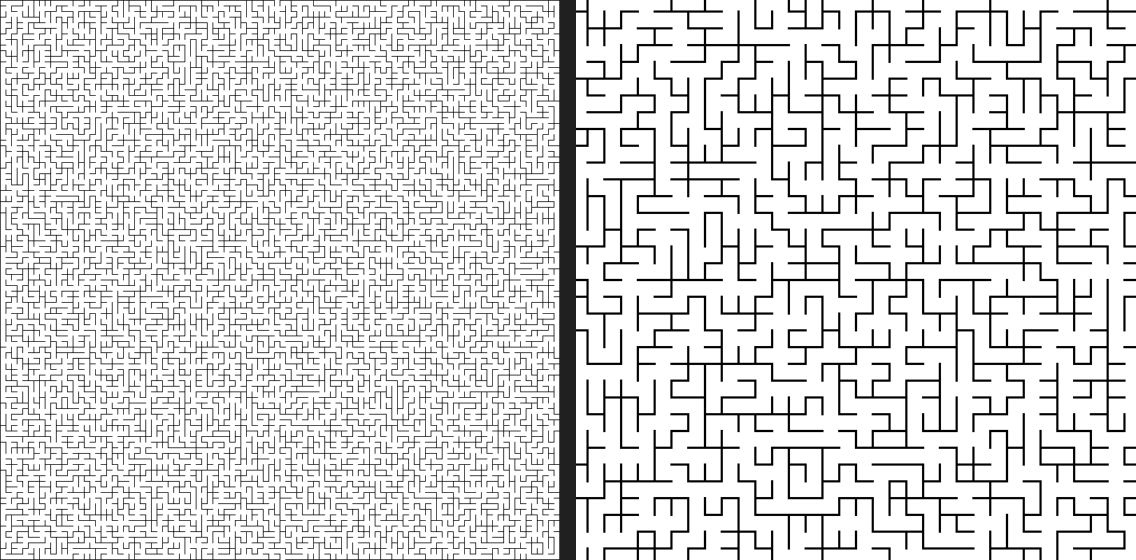
Left, the full canvas; right, a detail of the centre.
Give the GLSL for this pattern, as a three.js fragment shader.

```glsl
// A dense square maze of thin black walls on white, framed, with one gap at top and bottom.
// Every grid post sends out one wall in a hashed direction. Posts choose in three
// ranks, the later ones avoiding doubled walls and small closed rooms.

#define CELLS 100.0       // maze cells per side
#define LINE 0.0013       // wall thickness, in canvas widths
#define SOFTNESS 1.1      // edge filter width, relative to one sample
#define SEED 17.0
#define WALL_COLOR vec3(0.0)
#define PAPER_COLOR vec3(1.0)

varying vec2 vUv;

float hash(vec2 p) {
  vec3 q = fract(vec3(p.xyx + SEED) * vec3(0.1031, 0.1030, 0.0973));
  q += dot(q, q.yzx + 33.33);
  return fract((q.x + q.y) * q.z);
}

bool same(vec2 a, vec2 b) {
  vec2 d = abs(a - b);
  return d.x + d.y < 0.5;
}

// Unit step for quarter turn k
vec2 quarter(float k) {
  float a = mod(k, 4.0) * 1.570796;
  return floor(vec2(cos(a), sin(a)) + 0.5);
}

float firstTurn(vec2 post) {
  return floor(4.0 * hash(post));
}

bool onFrame(vec2 post) {
  vec2 fromCenter = abs(post - 0.5 * CELLS);
  return max(fromCenter.x, fromCenter.y) > 0.5 * CELLS - 0.5;
}

// Frame walls run counterclockwise; the middle posts leave the two gaps
vec2 frameDir(vec2 post) {
  float last = CELLS - 0.5;
  if (abs(post.x - 0.5 * CELLS) < 0.5) return vec2(0.0);
  if (post.y < 0.5 && post.x < last) return vec2(1.0, 0.0);
  if (post.x > last && post.y < last) return vec2(0.0, 1.0);
  if (post.y > last && post.x > 0.5) return vec2(-1.0, 0.0);
  return vec2(0.0, -1.0);
}

// Rank 1: any direction
vec2 freeDir(vec2 post) {
  return onFrame(post) ? frameDir(post) : quarter(firstTurn(post));
}

// Rank 2: avoid neighbours that already point here
vec2 shyDir(vec2 post) {
  if (onFrame(post)) return frameDir(post);
  float k = firstTurn(post);
  vec2 d = quarter(k);
  for (int i = 0; i < 4; i++) {
    d = quarter(k + float(i));
    if (!same(freeDir(post + d), -d)) break;
  }
  return d;
}

// Rank 3: follow the walls ahead and avoid those that lead back here
vec2 carefulDir(vec2 post) {
  if (onFrame(post)) return frameDir(post);
  float k = firstTurn(post);
  vec2 d = quarter(k);
  for (int i = 0; i < 4; i++) {
    d = quarter(k + float(i));
    vec2 walker = post + d;
    bool closes = false;
    for (int j = 0; j < 5; j++) {
      if (mod(walker.x + walker.y, 2.0) < 0.5) walker += freeDir(walker);
      else if (mod(walker.x, 2.0) < 0.5) walker += shyDir(walker);
      else break;
      if (same(walker, post)) { closes = true; break; }
    }
    if (!closes) break;
  }
  return d;
}

vec2 wallDir(vec2 post) {
  if (mod(post.x + post.y, 2.0) < 0.5) return freeDir(post);
  if (mod(post.x, 2.0) < 0.5) return shyDir(post);
  return carefulDir(post);
}

// Box-filtered coverage of a rectangle
float coverage(vec2 p, vec2 lo, vec2 hi, vec2 blur) {
  vec2 span = min(p + 0.5 * blur, hi) - max(p - 0.5 * blur, lo);
  span = clamp(span / blur, 0.0, 1.0);
  return span.x * span.y;
}

void main() {
  float scale = CELLS / (1.0 - LINE);
  vec2 p = (vUv - 0.5 * LINE) * scale;
  vec2 blur = max(fwidth(vUv) * scale * SOFTNESS, vec2(0.001));
  vec2 post = floor(p + 0.5);

  // Reach of the four arms around the nearest post
  float halfLine = 0.5 * LINE * scale;
  vec2 own = wallDir(post);
  vec2 lo = vec2(-halfLine), hi = vec2(halfLine);
  for (int i = 0; i < 4; i++) {
    vec2 d = quarter(float(i));
    if (same(own, d) || same(wallDir(post + d), -d)) {
      lo = min(lo, d);
      hi = max(hi, d);
    }
  }

  // Union of the horizontal and vertical bars
  vec2 q = p - post;
  float ink = coverage(q, vec2(lo.x, -halfLine), vec2(hi.x, halfLine), blur)
            + coverage(q, vec2(-halfLine, lo.y), vec2(halfLine, hi.y), blur)
            - coverage(q, vec2(-halfLine), vec2(halfLine), blur);
  gl_FragColor = vec4(mix(PAPER_COLOR, WALL_COLOR, ink), 1.0);
}
```
